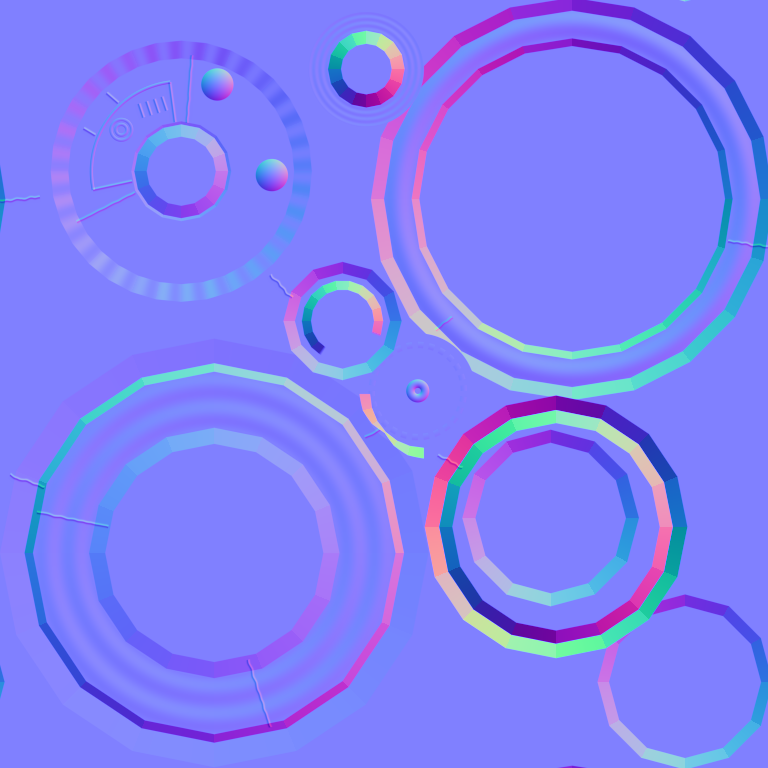
A WebGL 2 fragment shader for this texture map:

```glsl
#version 300 es
precision highp float;

#define TAU 6.2831853
#define FACET_SHARPNESS 0.6
#define FACET_VARIATION 0.25
#define SEAM_WIDTH 0.0016
#define SEAM_WOBBLE 0.003
#define MAX_TILT 0.97

uniform vec2 u_resolution;
out vec4 fragColor;

vec2 gradientAt(vec2 cell) {
    float a = TAU * fract(sin(dot(cell, vec2(127.1, 311.7))) * 43758.5);
    return vec2(cos(a), sin(a));
}

float gradientNoise(vec2 p) {
    vec2 i = floor(p), f = fract(p), u = f * f * (3.0 - 2.0 * f), e = vec2(0, 1);
    float low = mix(dot(gradientAt(i), f), dot(gradientAt(i + e.yx), f - e.yx), u.x);
    float high = mix(dot(gradientAt(i + e), f - e), dot(gradientAt(i + 1.0), f - 1.0), u.x);
    return mix(low, high, u.y);
}

// Offset from a centre on the repeating tile
vec2 offsetFrom(vec2 p, vec2 center) {
    vec2 d = p - center;
    return d - round(d);
}

vec2 radial(vec2 d) { return d / max(length(d), 1e-5); }

float between(float r, float inner, float outer) {
    float aa = 0.75 / min(u_resolution.x, u_resolution.y);
    return smoothstep(inner - aa, inner + aa, r) * (1.0 - smoothstep(outer - aa, outer + aa, r));
}

// Faceted bevel; positive tilt leans outward
vec2 bevel(vec2 n, vec2 d, float inner, float outer, float sides, float tilt) {
    float sector = TAU / sides, a = atan(d.y, d.x);
    float mid = (floor(a / sector) + 0.5) * sector;
    float r = length(d) * cos(a - mid) / cos(0.5 * sector);
    vec2 facing = vec2(cos(mid), sin(mid));
    float vary = 1.0 + FACET_VARIATION * gradientNoise(facing * 4.0 + outer * 50.0);
    vec2 lean = normalize(mix(radial(d), facing, FACET_SHARPNESS)) * tilt * vary;
    return mix(n, lean, between(r, inner, outer));
}

// Soft concentric waves
vec2 swell(vec2 n, vec2 d, float inner, float outer, float cycles, float tilt) {
    float r = length(d);
    float wave = sin(TAU * cycles * (r - inner) / (outer - inner));
    return mix(n, radial(d) * tilt * wave, between(r, inner, outer));
}

// Rounded ring; a zero middle radius gives a dome
vec2 bead(vec2 n, vec2 d, float middle, float halfWidth, float tilt) {
    float t = (length(d) - middle) / halfWidth;
    return mix(n, radial(d) * t * tilt, between(length(d), middle - halfWidth, middle + halfWidth));
}

// Narrow groove between two points
vec2 seam(vec2 n, vec2 p, vec2 a, vec2 b, float wobble) {
    vec2 along = normalize(b - a), across = vec2(-along.y, along.x);
    float t = dot(p - a, along);
    float s = dot(p - a, across) + wobble * SEAM_WOBBLE * gradientNoise(vec2(t * 110.0, a.x * 37.0));
    s /= SEAM_WIDTH;
    return n + across * s * exp(-s * s) * between(t, 0.0, distance(a, b));
}

vec2 largeWheels(vec2 n, vec2 p) {
    vec2 d = offsetFrom(p, vec2(0.279, 0.280));
    n = bevel(n, d, 0.247, 0.279, 16.0, -0.10);
    n = swell(n, d, 0.163, 0.236, 2.0, -0.10);
    n = bevel(n, d, 0.236, 0.247, 16.0, 0.76);
    n = bevel(n, d, 0.142, 0.163, 16.0, 0.32);
    d = offsetFrom(p, vec2(0.745, 0.741));
    n = swell(n, d, 0.206, 0.250, 1.0, -0.20);
    n = bevel(n, d, 0.245, 0.262, 20.0, -0.76);
    return bevel(n, d, 0.199, 0.209, 20.0, -0.85);
}

vec2 panelDisc(vec2 n, vec2 p) {
    vec2 d = p - vec2(0.236, 0.777);
    float flutes = 1.0 + 0.55 * sin(32.0 * atan(d.y, d.x));
    n = bevel(n, d, 0.147, 0.170, 32.0, -0.22 * flutes);
    n = bevel(n, d, 0.061, 0.065, 16.0, -0.30);
    n = bevel(n, d, 0.045, 0.061, 16.0, 0.52);
    n = bead(n, p - vec2(0.283, 0.890), 0.0, 0.021, 0.75);
    n = bead(n, p - vec2(0.354, 0.772), 0.0, 0.021, 0.75);
    // Sector panel with vents and a round boss
    float sector = smoothstep(0.67, 0.68, dot(radial(d), vec2(-0.814, 0.581)));
    n = mix(n, bead(n, d, 0.117, 0.002, 0.6), sector);
    n = seam(n, p, vec2(0.221, 0.893), vec2(0.228, 0.841), 0.0);
    n = seam(n, p, vec2(0.121, 0.753), vec2(0.172, 0.764), 0.0);
    for (float i = 0.0; i < 4.0; i++) {
        vec2 top = vec2(0.181, 0.865) + i * vec2(0.010, 0.003);
        n = seam(n, p, top, top + vec2(0.006, -0.018), 0.0);
    }
    vec2 boss = p - vec2(0.158, 0.831);
    n = bead(n, boss, 0.0135, 0.002, 0.4);
    n = bead(n, boss, 0.007, 0.002, 0.4);
    n = seam(n, p, vec2(0.250, 0.928), vec2(0.2435, 0.840), 0.3);
    n = seam(n, p, vec2(0.100, 0.711), vec2(0.176, 0.749), 0.3);
    n = seam(n, p, vec2(0.139, 0.879), vec2(0.154, 0.866), 0.0);
    return seam(n, p, vec2(0.109, 0.833), vec2(0.124, 0.824), 0.0);
}

vec2 smallWheels(vec2 n, vec2 p) {
    n = bevel(n, offsetFrom(p, vec2(0.892, 0.112)), 0.099, 0.114, 12.0, -0.62);
    vec2 d = p - vec2(0.724, 0.314);
    n = bevel(n, d, 0.152, 0.171, 16.0, -0.93);
    n = bevel(n, d, 0.135, 0.152, 16.0, 0.93);
    n = bevel(n, p - vec2(0.717, 0.3255), 0.098, 0.115, 12.0, -0.62);
    d = p - vec2(0.477, 0.910);
    n = swell(n, d, 0.050, 0.075, 3.0, 0.08);
    n = bevel(n, d, 0.033, 0.050, 16.0, 0.95);
    d = p - vec2(0.446, 0.582);
    n = bevel(n, d, 0.062, 0.077, 12.0, -0.62);
    float arc = smoothstep(-0.66, -0.58, dot(radial(d), vec2(-0.30, 0.954)));
    return mix(n, bevel(n, d, 0.041, 0.053, 18.0, 0.93), arc);
}

// Knob on a notched disc, with a crescent beside it
vec2 knob(vec2 n, vec2 p) {
    vec2 d = p - vec2(0.544, 0.491);
    n *= 1.0 - between(length(d), -1.0, 0.075);
    float notches = smoothstep(-0.3, 0.3, sin(26.0 * atan(d.y, d.x)));
    n = mix(n, bead(n, d, 0.060, 0.004, 0.09), notches);
    n = bead(n, d, 0.0095, 0.0055, 0.75);
    d = p - vec2(0.552, 0.487);
    float outer = 0.072 + 0.012 * abs(cos(2.0 * atan(d.y, d.x)));
    float quadrant = between(d.x, -1.0, 0.0) * between(d.y, -1.0, 0.0);
    return mix(n, bevel(n, d, 0.070, outer, 24.0, -0.93), quadrant);
}

vec2 cracks(vec2 n, vec2 p) {
    n = seam(n, p, vec2(0.013, 0.3815), vec2(0.058, 0.366), 1.0);
    n = seam(n, p, vec2(0.048, 0.333), vec2(0.141, 0.314), 0.5);
    n = seam(n, p, vec2(0.323, 0.141), vec2(0.352, 0.053), 0.5);
    n = seam(n, p, vec2(0.475, 0.431), vec2(0.495, 0.440), 0.5);
    n = seam(n, p, vec2(0.948, 0.686), vec2(1.0, 0.678), 1.0);
    n = seam(n, p, vec2(0.567, 0.570), vec2(0.589, 0.587), 0.5);
    n = seam(n, p, vec2(0.570, 0.407), vec2(0.602, 0.391), 1.0);
    n = seam(n, p, vec2(0.0, 0.738), vec2(0.052, 0.743), 1.0);
    return seam(n, p, vec2(0.352, 0.642), vec2(0.380, 0.612), 1.0);
}

void main() {
    vec2 p = gl_FragCoord.xy / u_resolution;
    vec2 n = cracks(smallWheels(knob(panelDisc(largeWheels(vec2(0), p), p), p), p), p);
    n *= min(1.0, MAX_TILT / max(length(n), 1e-5));
    fragColor = vec4(0.5 + 0.5 * vec3(n, sqrt(1.0 - dot(n, n))), 1.0);
}
```
